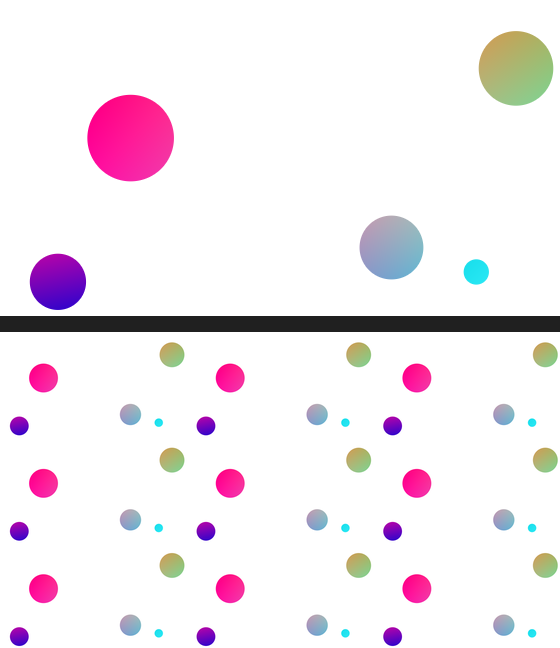
Top, the tile; bottom, the same tile 3 across and 3 down.
This background is drawn by a Shadertoy shader. Its source:

```glsl
const int DISC_COUNT = 5;

// Radii in units of the canvas height
const float radius[DISC_COUNT] = float[](0.089, 0.137, 0.101, 0.118, 0.040);

// Fill at the centre of each disc, and its change towards the right and bottom rim
const vec3 fill[DISC_COUNT] = vec3[](
    vec3(0.45, 0.01, 0.73), vec3(1.00, 0.10, 0.59), vec3(0.58, 0.66, 0.76),
    vec3(0.66, 0.72, 0.45), vec3(0.13, 0.89, 0.94));
const vec3 shiftRight[DISC_COUNT] = vec3[](
    vec3(-0.05, 0.00, 0.02), vec3(-0.03, 0.10, 0.02), vec3(-0.08, 0.07, 0.02),
    vec3(-0.09, 0.05, 0.03), vec3(0.02, 0.01, 0.01));
const vec3 shiftDown[DISC_COUNT] = vec3[](
    vec3(-0.24, 0.00, 0.06), vec3(-0.03, 0.04, 0.07), vec3(-0.13, -0.01, 0.05),
    vec3(-0.09, 0.07, 0.10), vec3(0.02, 0.01, 0.01));

// Scatters the discs from left to right, alternating between low and high
vec2 discCentre(int index) {
    float i = float(index);
    return vec2(0.52 - 0.43 * cos(0.8 * i + 0.25) - 0.08 * sin(2.0 * i),
                0.17 + 0.5 * mod(i, 2.0) + 0.12 * sin(1.5 * i - 2.6));
}

// Shortest offset between two points on the wrapping canvas
vec2 wrappedOffset(vec2 from, vec2 to) {
    return fract(to - from + 0.5) - 0.5;
}

void mainImage(out vec4 fragColor, in vec2 fragCoord) {
    vec2 uv = fragCoord / iResolution.xy;
    vec2 aspect = vec2(iResolution.x / iResolution.y, 1.0);
    vec3 color = vec3(1.0);

    for (int i = 0; i < DISC_COUNT; i++) {
        vec2 offset = wrappedOffset(discCentre(i), uv) * aspect;
        vec2 local = offset / radius[i];

        // Two-way linear gradient inside an antialiased circle
        vec3 gradient = fill[i] + shiftRight[i] * local.x - shiftDown[i] * local.y;
        float edge = length(offset) - radius[i];
        float coverage = clamp(0.5 - edge * iResolution.y, 0.0, 1.0);
        color = mix(color, clamp(gradient, 0.0, 1.0), coverage);
    }

    fragColor = vec4(color, 1.0);
}
```
